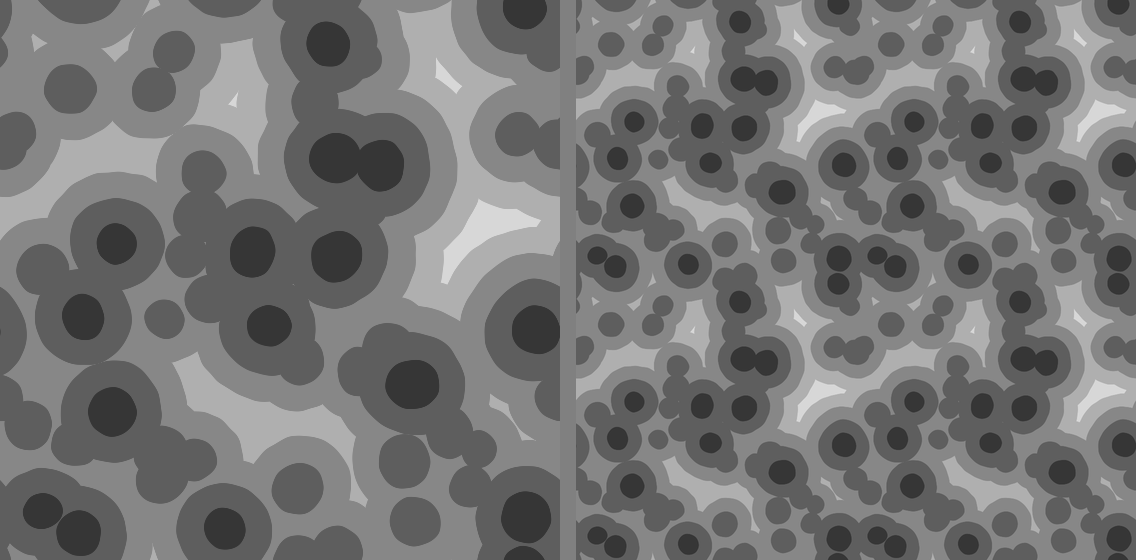
Left: one tile. Right: repeated 2 by 2.
Write a Shadertoy shader that draws this texture.

```glsl
// Posterised grey terraces around scattered pits, seamless on all sides.
// Each pit is a cone on a wrapped plane; the lowest cone gives the height,
// which is bent slightly by wrapping gradient noise and cut into flat steps.

const int   DEEP_PITS    = 16;      // cones that start in the darkest step
const int   ALL_PITS     = 52;      // the rest start one step higher
const float STEP_RADIUS  = 0.047;   // growth of a cone's radius per step
const float SIZE_SPREAD  = 0.3;     // random raising of a pit, in steps
const float SCATTER      = 0.32;    // random shift of a pit from its even spot
const int   STEPS        = 5;
const float DARKEST      = 0.212;
const float STEP_SHADE   = 0.158;
const float BEND_CELLS   = 7.0;     // broad bending of the outlines
const float BEND_AMOUNT  = 0.009;
const float RIPPLE_CELLS = 32.0;    // fine unevenness of the outlines
const float RIPPLE_AMOUNT = 0.0026;
const vec2  EVEN_STRIDE  = vec2(0.75488, 0.56984);

// Integer hash: three random values from 0 to 1
vec3 hash3(uvec3 v) {
    v = v * 1664525u + 1013904223u;
    v.x += v.y * v.z; v.y += v.z * v.x; v.z += v.x * v.y;
    v ^= v >> 16u;
    v.x += v.y * v.z; v.y += v.z * v.x; v.z += v.x * v.y;
    return vec3(v >> 8u) / 16777216.0;
}

// Slope of one lattice corner, wrapped after the given number of cells
float cornerSlope(vec2 corner, vec2 offset, float cells, uint seed) {
    uvec2 wrapped = uvec2(mod(corner, cells) + 0.5);
    float angle = 6.28319 * hash3(uvec3(wrapped, seed)).x;
    return dot(vec2(cos(angle), sin(angle)), offset);
}

float gradientNoise(vec2 uv, float cells, uint seed) {
    vec2 p = uv * cells, corner = floor(p), f = p - corner;
    vec2 blend = f * f * f * (f * (f * 6.0 - 15.0) + 10.0);
    vec2 x = vec2(1, 0), y = vec2(0, 1);
    float low = mix(cornerSlope(corner, f, cells, seed),
                    cornerSlope(corner + x, f - x, cells, seed), blend.x);
    float high = mix(cornerSlope(corner + y, f - y, cells, seed),
                     cornerSlope(corner + 1.0, f - 1.0, cells, seed), blend.x);
    return mix(low, high, blend.y);
}

vec2 noiseShift(vec2 uv, float cells, uint seed) {
    return vec2(gradientNoise(uv, cells, seed),
                gradientNoise(uv, cells, seed + 1u));
}

// Lowest cone at a point, measured in steps
float pitHeight(vec2 p) {
    float height = float(STEPS);
    for (int i = 0; i < ALL_PITS; i++) {
        vec3 rnd = hash3(uvec3(uint(i), 17u, 5u));
        vec2 center = float(i) * EVEN_STRIDE + SCATTER * (rnd.xy - 0.5);
        vec2 offset = fract(p - center + 0.5) - 0.5;
        float base = (i < DEEP_PITS ? 0.0 : 1.0) + SIZE_SPREAD * rnd.z * rnd.z;
        height = min(height, base + length(offset) / STEP_RADIUS);
    }
    return height;
}

void mainImage(out vec4 fragColor, in vec2 fragCoord) {
    vec2 uv = fragCoord / iResolution.xy;

    // Bend the plane so that the round outlines become uneven
    vec2 p = uv + BEND_AMOUNT * noiseShift(uv, BEND_CELLS, 11u)
                + RIPPLE_AMOUNT * noiseShift(uv, RIPPLE_CELLS, 23u);
    float height = pitHeight(p);

    // Flat steps with edges smoothed over about one pixel
    float halfEdge = 0.5 / (STEP_RADIUS * iResolution.y);
    float level = 0.0;
    for (int i = 1; i < STEPS; i++) {
        float edge = float(i);
        level += smoothstep(edge - halfEdge, edge + halfEdge, height);
    }
    fragColor = vec4(vec3(DARKEST + STEP_SHADE * level), 1.0);
}
```
